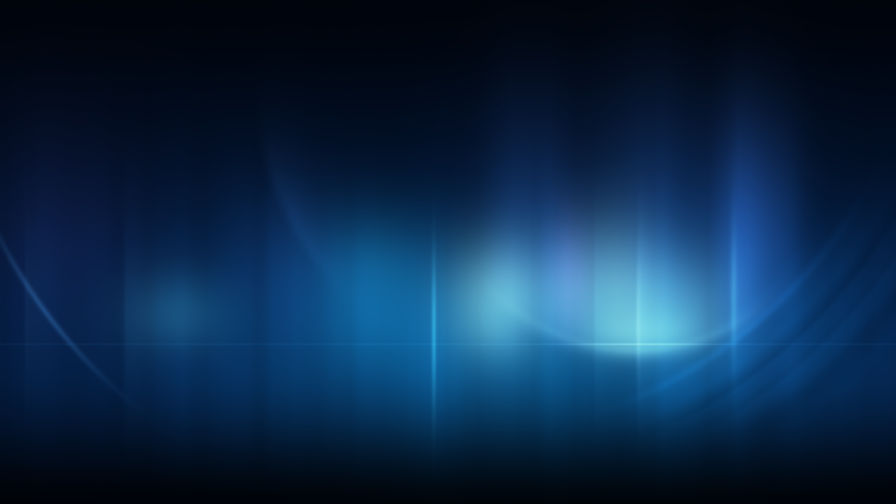
Reproduce this background procedurally as a Shadertoy shader.

```glsl
#define HORIZON 0.317
#define NIGHT vec3(0.0, 0.023, 0.07)
#define DEEP_BLUE vec3(0.02, 0.125, 0.26)
#define TEAL vec3(0.01, 0.18, 0.21)
#define CYAN vec3(0.35, 0.43, 0.34)
#define AZURE vec3(0.11, 0.22, 0.41)
#define STREAK_DEPTH 0.24

float hash(float n) {
    return fract(sin(n * 127.1) * 437.58);
}

float noise(float x) {
    float cell = floor(x), f = fract(x);
    return mix(hash(cell), hash(cell + 1.0), f * f * (3.0 - 2.0 * f));
}

// Soft elliptical light
float glow(vec2 p, vec2 center, vec2 radius) {
    vec2 d = (p - center) / radius;
    return exp(-dot(d, d));
}

// Light column with separate reach above and below its center
float beam(vec2 p, vec2 center, float width, float up, float down) {
    return glow(p, center, vec2(width, p.y > center.y ? up : down));
}

// Thin circular rim
float rim(vec2 p, vec2 center, float radius, float width) {
    float d = (length(p - center) - radius) / width;
    return exp(-d * d);
}

// Crisp-sided veil that fades to the right
float veil(float x, float edge, float width) {
    return smoothstep(-0.005, 0.005, x - edge) * exp(-max(x - edge, 0.0) / width);
}

void mainImage(out vec4 fragColor, in vec2 fragCoord) {
    vec2 p = fragCoord / iResolution.y;
    p.x *= 1.7778 * iResolution.y / iResolution.x;
    float pixel = 1.0 / iResolution.y;

    // Vertical curtains, from broad to fine
    float curtain = 0.0, weight = 0.5, frequency = 9.0;
    for (int i = 0; i < 4; i++) {
        curtain += weight * noise(p.x * frequency + float(i) * 17.3);
        frequency *= 2.1;
        weight *= 0.5;
    }
    float streak = 1.0 + STREAK_DEPTH * (curtain - 0.47) * 2.0;

    // Dark sky and floor around a blue band
    float rise = max(p.y - 0.31, 0.0) / 0.36;
    float band = smoothstep(-0.02, 0.28, p.y) * exp(-rise * rise);
    vec3 color = NIGHT * smoothstep(-0.15, 0.25, p.y) * (1.0 - 0.45 * smoothstep(0.75, 1.0, p.y));
    color += DEEP_BLUE * band * streak * (0.72 + 0.28 * smoothstep(0.0, 0.7, p.x));
    color += TEAL * beam(p, vec2(1.05, 0.29), 0.52, 0.20, 0.17) * streak;

    // Main pools of light
    vec3 light = CYAN * 0.98 * beam(p, vec2(0.995, 0.405), 0.105, 0.12, 0.13);
    light += CYAN * 0.78 * beam(p, vec2(1.215, 0.41), 0.085, 0.15, 0.12);
    light += CYAN * 0.62 * beam(p, vec2(1.35, 0.37), 0.12, 0.13, 0.10);
    light += CYAN * 0.42 * glow(p, vec2(1.27, 0.325), vec2(0.11, 0.05));
    light += vec3(0.04, 0.19, 0.23) * beam(p, vec2(0.74, 0.45), 0.12, 0.13, 0.18);
    light += vec3(0.06, 0.14, 0.14) * glow(p, vec2(0.35, 0.38), vec2(0.10, 0.08));
    light += vec3(0.17, 0.14, 0.22) * beam(p, vec2(1.13, 0.44), 0.045, 0.13, 0.11);

    // Tall blue beams
    vec3 tall = AZURE * 0.85 * beam(p, vec2(1.49, 0.52), 0.085, 0.25, 0.22);
    tall += AZURE * 0.42 * beam(p, vec2(1.27, 0.52), 0.11, 0.31, 0.18);
    tall += AZURE * 0.48 * beam(p, vec2(1.04, 0.52), 0.09, 0.28, 0.18);
    tall += AZURE * 0.26 * beam(p, vec2(0.57, 0.48), 0.12, 0.18, 0.16);
    tall += vec3(0.035, 0.03, 0.075) * beam(p, vec2(0.12, 0.52), 0.18, 0.24, 0.20);
    light += tall * streak;

    // Bowl: lit inside, shaded under its lower right
    vec2 bowlCenter = vec2(1.262, 0.699);
    float bowlSide = length(p - bowlCenter) - 0.40;
    float lower = smoothstep(0.52, 0.36, p.y) * smoothstep(0.95, 1.15, p.x);
    float shade = smoothstep(-0.012, 0.035, bowlSide) * lower;
    light *= mix(1.0, 0.55, shade);
    light *= mix(0.5, 1.0, smoothstep(0.20, 0.35, p.y));
    color += light * mix(1.0, streak, 0.25);
    color += CYAN * 0.12 * rim(p, bowlCenter, 0.395, 0.01) * glow(p, vec2(1.27, 0.31), vec2(0.25, 0.12));

    // Crisp veils
    float veilReach = beam(p, vec2(p.x, 0.38), 1.0, 0.17, 0.16);
    float veils = veil(p.x, 1.266, 0.045) + 0.6 * veil(p.x, 1.18, 0.04)
        + 0.45 * veil(p.x, 0.247, 0.10) + 0.5 * veil(p.x, 0.05, 0.03);
    color += vec3(0.04, 0.08, 0.10) * veils * veilReach;

    // Sweeping diagonal bands at the right
    float sweep = length(p - vec2(0.861, 1.111));
    float sweepMask = smoothstep(0.93, 0.99, sweep) * smoothstep(1.24, 1.04, sweep)
        * smoothstep(1.10, 1.45, p.x) * smoothstep(0.10, 0.24, p.y) * smoothstep(0.72, 0.40, p.y);
    float sweepLight = noise(sweep * 30.0) + 0.35 * noise(sweep * 70.0) - 0.66;
    color *= 1.0 + 0.34 * sweepLight * sweepMask;
    color += vec3(0.02, 0.06, 0.08) * max(sweepLight, 0.0) * sweepMask;

    // Faint left arcs
    color += vec3(0.07, 0.13, 0.17) * rim(p, vec2(0.926, 1.0), 1.04, 0.006) * glow(p, vec2(0.09, 0.39), vec2(0.16, 0.17));
    vec2 innerCenter = vec2(1.111, 0.838);
    float innerEdge = 0.60 - length(p - innerCenter);
    float innerSheen = smoothstep(-0.02, 0.015, innerEdge) * exp(-max(innerEdge, 0.0) / 0.045);
    color += vec3(0.03, 0.055, 0.085) * innerSheen * glow(p, vec2(0.58, 0.57), vec2(0.10, 0.18));

    // Fine vertical rays and the horizon
    float fine = max(0.0045, pixel);
    color += vec3(0.07, 0.20, 0.20) * glow(p, vec2(0.861, 0.34), vec2(fine, 0.14));
    color += vec3(0.06, 0.13, 0.13) * glow(p, vec2(1.456, 0.42), vec2(fine * 1.4, 0.13));
    color += vec3(0.07) * glow(p, vec2(1.266, 0.36), vec2(fine, 0.10));
    float horizonLine = glow(p, vec2(p.x, HORIZON), vec2(1.0, max(0.002, pixel * 0.8)));
    color += horizonLine * (vec3(0.01, 0.03, 0.04) + vec3(0.12) * glow(p, vec2(1.27, HORIZON), vec2(0.13, 1.0)));

    // Gentle highlight rolloff
    color = mix(color, 0.65 + 0.3 * tanh((color - 0.65) / 0.3), step(0.65, color));
    fragColor = vec4(clamp(color, 0.0, 1.0), 1.0);
}
```
